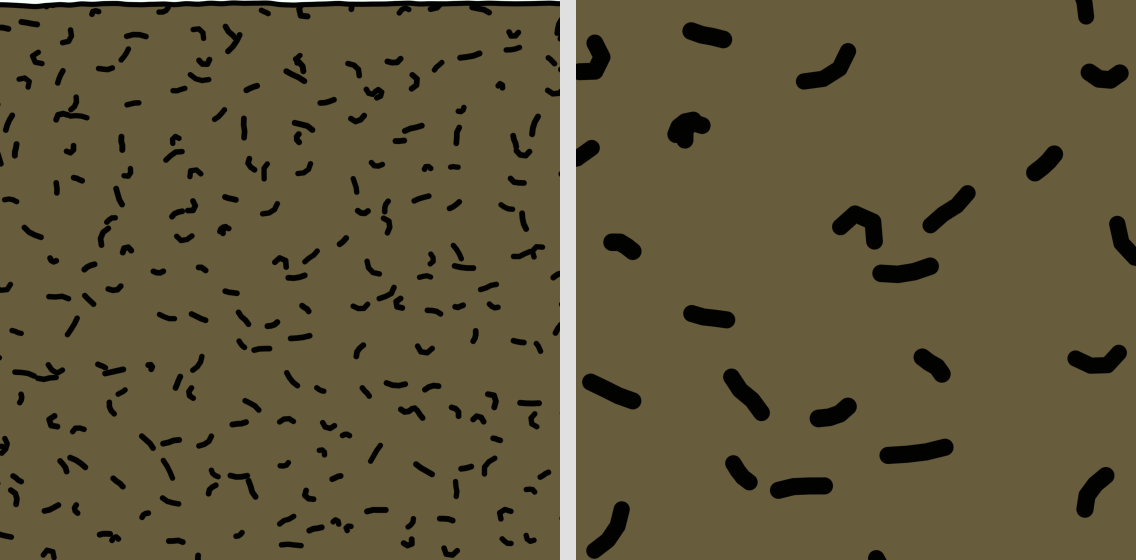
Left, the full canvas; right, a detail of the centre.
Reproduce this texture procedurally as a WebGL 2 fragment shader.

```glsl
#version 300 es
precision highp float;
// Short bent black strokes scattered on olive brown, under a wavy black top edge.

#define GRID 15.0
#define PRESENCE 0.96
#define STROKE_RADIUS 0.0050
#define MIN_LENGTH 0.013
#define MAX_LENGTH 0.037
#define MAX_BEND 1.15
#define EDGE_HEIGHT 0.9915
#define EDGE_WAVE 0.0075
#define EDGE_RADIUS 0.0046
#define GROUND vec3(0.404, 0.361, 0.234)
#define INK vec3(0.008, 0.006, 0.002)
#define PAPER vec3(0.97, 1.0, 0.98)

uniform vec2 u_resolution;
out vec4 fragColor;

vec3 hash3(vec2 p, float seed) {
    vec3 q = fract(vec3(p.xyx + seed) * vec3(0.1031, 0.1030, 0.0973));
    q += dot(q, q.yxz + 33.33);
    return fract((q.xxy + q.yzz) * q.zyx);
}

float noise1(float x, float seed) {
    float i = floor(x), f = fract(x);
    float a = hash3(vec2(i, seed), 5.7).x;
    float b = hash3(vec2(i + 1.0, seed), 5.7).x;
    return mix(a, b, f * f * (3.0 - 2.0 * f));
}

vec2 heading(float angle) {
    return vec2(cos(angle), sin(angle));
}

float segmentDistance(vec2 p, vec2 a, vec2 b) {
    vec2 ab = b - a;
    float t = clamp(dot(p - a, ab) / dot(ab, ab), 0.0, 1.0);
    return length(p - a - ab * t);
}

// Three joined segments, centred on the middle one
float strokeDistance(vec2 p, vec2 cell) {
    vec3 shape = hash3(cell, 17.3);
    vec3 jitter = hash3(cell, 41.9) - 0.5;
    float turn = 3.14159 * shape.x;
    float angle = turn - 0.25 * sin(2.0 * turn);
    float bend = 2.0 * shape.y - 1.0;
    bend *= abs(bend) * MAX_BEND;
    float part = mix(MIN_LENGTH, MAX_LENGTH, shape.z) / 3.0;

    vec2 b = -0.5 * part * heading(angle);
    vec2 c = -b;
    vec2 a = b - part * heading(angle - bend + 0.7 * jitter.x);
    vec2 d = c + part * heading(angle + bend + 0.7 * jitter.y);
    float dist = min(segmentDistance(p, b, c),
                 min(segmentDistance(p, a, b), segmentDistance(p, c, d)));
    return dist - STROKE_RADIUS * (1.0 + 0.12 * jitter.z);
}

// Nearest stroke among the neighbouring cells
float scatterDistance(vec2 p) {
    vec2 home = floor(p * GRID);
    float dist = 1.0;
    for (int y = -1; y <= 1; y++) {
        for (int x = -1; x <= 1; x++) {
            vec2 cell = home + vec2(x, y);
            vec3 place = hash3(cell, 3.1);
            if (place.z > PRESENCE) continue;
            dist = min(dist, strokeDistance(p - (cell + place.xy) / GRID, cell));
        }
    }
    return dist;
}

float edgeLine(float x) {
    float wave = 0.75 * noise1(x * 15.0, 2.0) + 0.25 * noise1(x * 48.0, 9.0);
    return EDGE_HEIGHT + EDGE_WAVE * (wave - 0.5);
}

float coverage(float dist, float pixel) {
    return 1.0 - smoothstep(-0.75 * pixel, 0.75 * pixel, dist);
}

void main() {
    vec2 p = gl_FragCoord.xy / u_resolution;
    float pixel = 1.0 / min(u_resolution.x, u_resolution.y);

    vec3 color = mix(GROUND, INK, coverage(scatterDistance(p), pixel));

    // Pale strip above the wavy line
    float above = p.y - edgeLine(p.x);
    color = mix(color, PAPER, coverage(-above, pixel));
    color = mix(color, INK, coverage(abs(above) - EDGE_RADIUS, pixel));

    fragColor = vec4(color, 1.0);
}
```
